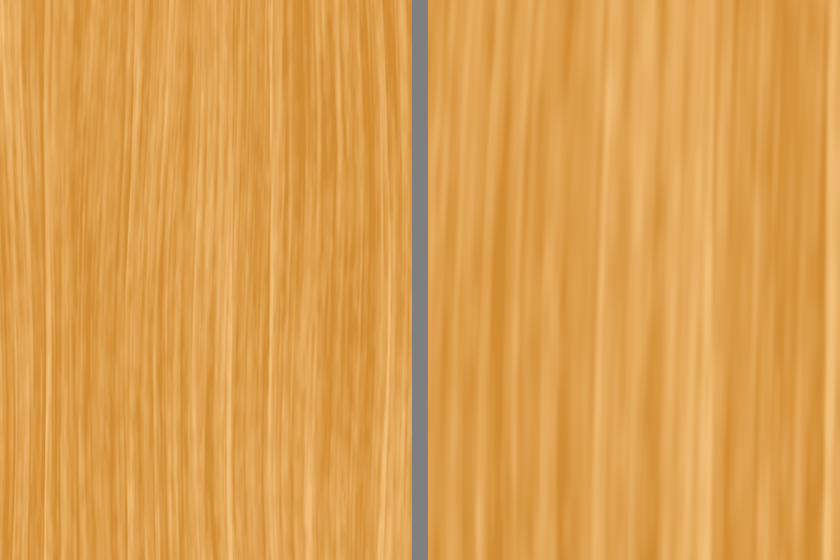
Left, the full canvas; right, a detail of the centre.
A Shadertoy shader for this texture:

```glsl
// Honey-coloured wood veneer with long upright grain.
// Stretched column noise, mostly thin lines, is bent by a slow warp; long
// pale streaks with one crisp edge and short fibres are added before colouring.

const vec3  WOOD_MEAN    = vec3(0.871, 0.627, 0.309);
const vec3  WOOD_SPREAD  = vec3(0.026, 0.042, 0.058); // colour change per unit of tone
const float TONE_GAIN    = 1.15;
const float TONE_BIAS    = 0.02;
const float TONE_MIN     = -1.9;
const float TONE_MAX     = 2.8;
const float BEND         = 0.026;  // slow sway of the grain
const float WAVER        = 0.005;  // smaller local sway
const float STREAK_COUNT = 15.0;   // streak columns per canvas height
const float STREAK_LIGHT = 2.2;
const float STREAK_SHADE = 0.9;
const float STREAK_THIN  = 0.05;   // widths in streak columns
const float STREAK_WIDE  = 0.19;
const float EDGE         = 0.025;

float hash(vec2 p) {
    vec3 q = fract(p.xyx * vec3(0.1031, 0.1030, 0.0973));
    q += dot(q, q.yzx + 33.33);
    return fract((q.x + q.y) * q.z);
}

// Smooth signed noise along one column, with its own vertical offset
float column(float id, float y, float seed) {
    y += 37.0 * hash(vec2(id + 71.0, seed));
    float cell = floor(y);
    float f = y - cell;
    vec2 key = vec2(id + seed * 17.0, cell + seed * 5.0) + 101.0;
    float n = mix(hash(key), hash(key + vec2(0.0, 1.0)), f * f * (3.0 - 2.0 * f));
    return 2.0 * n - 1.0;
}

// Columns blended sideways; the offsets keep rows from lining up
float grain(vec2 p, float seed) {
    float id = floor(p.x);
    float f = p.x - id;
    return mix(column(id, p.y, seed), column(id + 1.0, p.y, seed),
               f * f * (3.0 - 2.0 * f));
}

// One wandering pale streak per column, crisp and shaded on one side
float streaks(vec2 p) {
    float x = p.x * STREAK_COUNT;
    float home = floor(x);
    float sum = 0.0;
    for (int i = -1; i <= 1; i++) {
        float id = home + float(i);
        float strength = smoothstep(0.15, 0.9, hash(vec2(id + 13.0, 41.0)));
        float centre = id + 0.2 + 0.6 * hash(vec2(id + 13.0, 43.0))
                     + 0.15 * column(id, p.y * 1.3, 21.0);
        float width = mix(STREAK_THIN, STREAK_WIDE, 0.5 + 0.5 * column(id, p.y * 1.8, 22.0));
        float side = hash(vec2(id + 13.0, 47.0)) < 0.5 ? -1.0 : 1.0;
        float d = side * (x - centre);
        float light = smoothstep(-EDGE, EDGE, d) * (1.0 - smoothstep(0.4 * width, 1.5 * width, d));
        float shade = smoothstep(-4.0 * EDGE, -EDGE, d) * (1.0 - smoothstep(-EDGE, EDGE, d));
        strength *= 0.75 + 0.25 * column(id, p.y * 1.5, 23.0);
        sum += strength * (STREAK_LIGHT * light - STREAK_SHADE * shade);
    }
    return sum;
}

void mainImage(out vec4 fragColor, in vec2 fragCoord) {
    vec2 p = fragCoord / iResolution.y;

    // Bent grain coordinate
    vec2 g = p;
    g.x += BEND * grain(p * vec2(4.5, 1.4), 1.0);
    g.x += WAVER * grain(p * vec2(13.0, 2.6), 2.0);

    // Long bands, from broad to hair-thin
    float tone = TONE_BIAS;
    tone += 0.45 * grain(g * vec2(11.0, 0.8), 3.0);
    tone += 0.65 * grain(g * vec2(33.0, 1.2), 4.0);
    tone += 0.85 * grain(g * vec2(78.0, 1.6), 5.0);
    tone += 1.00 * grain(g * vec2(160.0, 2.4), 6.0);
    tone += 0.90 * grain(g * vec2(285.0, 4.0), 9.0);
    tone += streaks(g);

    // Short fibres and faint mottling
    tone += 0.60 * grain(g * vec2(220.0, 28.0), 7.0);
    tone += 0.22 * grain(g * vec2(45.0, 15.0), 8.0);

    tone = clamp(tone * TONE_GAIN, TONE_MIN, TONE_MAX);
    fragColor = vec4(WOOD_MEAN + WOOD_SPREAD * tone, 1.0);
}
```
